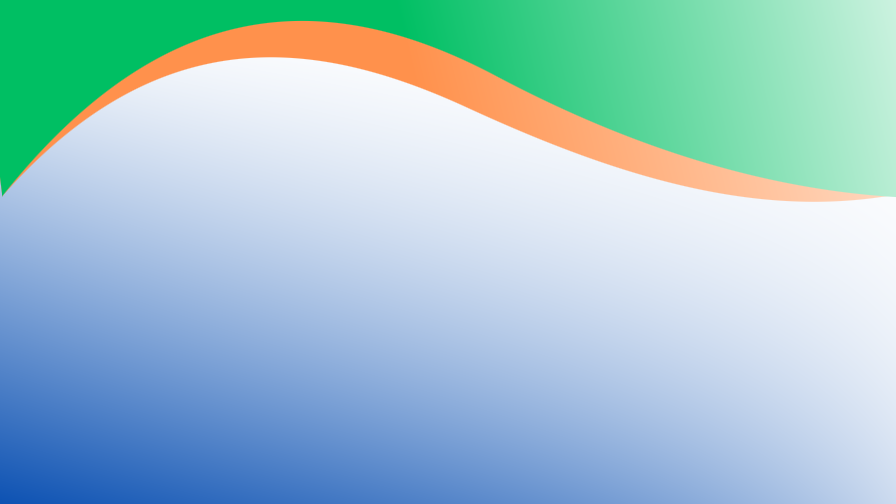
Write a Shadertoy shader that draws this background.

```glsl
const vec3 GREEN  = vec3(0.00, 0.75, 0.39);
const vec3 ORANGE = vec3(1.00, 0.57, 0.30);
const vec3 BLUE   = vec3(0.05, 0.32, 0.70);
const vec3 WHITE  = vec3(1.0);

// Curve knots: x, height, slope
const vec3 GREEN_START  = vec3(0.0026, 0.611, 2.235);
const vec3 GREEN_MID    = vec3(0.5534, 0.8495, -0.942);
const vec3 GREEN_END    = vec3(1.0, 0.609, -0.107);
const vec3 ORANGE_START = vec3(0.0026, 0.611, 2.009);
const vec3 ORANGE_MID   = vec3(0.5208, 0.787, -0.818);
const vec3 ORANGE_END   = vec3(0.983, 0.609, 0.258);

// Small notch at the left border: height and steepness
const float NOTCH_HEIGHT = 0.648;
const float NOTCH_SLOPE  = 14.2;

// Fade of the bands toward the right
const float FADE_START    = 0.443;
const float FADE_SLANT    = 0.14;
const float GREEN_LENGTH  = 0.697;
const float ORANGE_LENGTH = 0.78;

// Cubic Hermite segment between two knots
float hermite(vec3 a, vec3 b, float x) {
    float span = b.x - a.x;
    float u = (x - a.x) / span;
    float v = 1.0 - u;
    float ease = u * u * (3.0 - 2.0 * u);
    return mix(a.y, b.y, ease) + span * u * v * (a.z * v - b.z * u);
}

float waveHeight(vec3 a, vec3 b, vec3 c, float x) {
    float wave = x < b.x ? hermite(a, b, x) : hermite(b, c, x);
    return max(wave, NOTCH_HEIGHT - NOTCH_SLOPE * x);
}

// Smooth coverage of the area above a height
float above(float y, float height) {
    float d = y - height;
    return clamp(0.5 + d / max(fwidth(d), 1e-5), 0.0, 1.0);
}

// Blue deepens downward, with a softer and later ramp to the right
vec3 blueField(vec2 p) {
    float strength = 1.0 - 0.55 * p.x - 0.24 * pow(p.x, 4.0);
    float depth = strength * pow(1.0 - p.y, 1.1 + 1.4 * p.x);
    return mix(WHITE, BLUE, depth);
}

vec3 fadeToWhite(vec3 color, vec2 p, float fadeLength) {
    float along = p.x - FADE_START - FADE_SLANT * (1.0 - p.y);
    return mix(color, WHITE, clamp(along / fadeLength, 0.0, 1.0));
}

void mainImage(out vec4 fragColor, in vec2 fragCoord) {
    vec2 p = fragCoord / iResolution.xy;

    float orangeEdge = waveHeight(ORANGE_START, ORANGE_MID, ORANGE_END, p.x);
    float greenEdge = waveHeight(GREEN_START, GREEN_MID, GREEN_END, p.x);

    // Layers from back to front
    vec3 color = blueField(p);
    color = mix(color, fadeToWhite(ORANGE, p, ORANGE_LENGTH), above(p.y, orangeEdge));
    color = mix(color, fadeToWhite(GREEN, p, GREEN_LENGTH), above(p.y, greenEdge));

    fragColor = vec4(color, 1.0);
}
```
